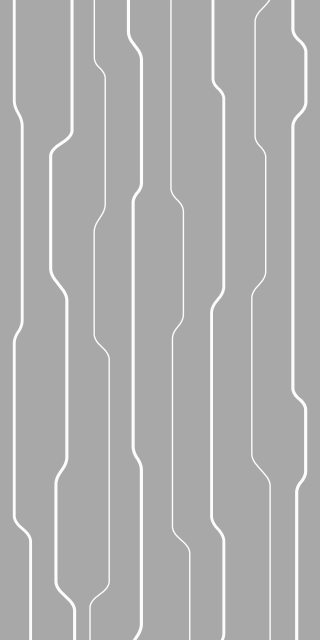
Give the GLSL for this pattern, as a WebGL 1 fragment shader.

```glsl
precision highp float;
// Draws upright white lines on grey that jog sideways with rounded bends.

uniform vec2 u_resolution;

const int LINE_COUNT = 8;
const int JOG_COUNT = 5;
const vec3 GROUND = vec3(0.66);
const vec3 LINE = vec3(0.99);

// Sine-free hash of a 2D cell, 0 to 1.
float hash(vec2 cell) {
    vec3 q = fract(vec3(cell.xyx) * 0.1031);
    q += dot(q, q.yzx + 33.33);
    return fract((q.x + q.y) * q.z);
}

// Zero before the bend, then rising 1:1, with a rounded corner.
// Returns value and slope.
vec2 bend(float t, float radius) {
    float u = clamp(t + radius, 0.0, 2.0 * radius);
    return vec2(u * u / (4.0 * radius) + max(t - radius, 0.0),
                u / (2.0 * radius));
}

// Step from 0 to 1 over the given rise, with value and slope.
vec2 roundedStep(float t, float rise) {
    float radius = min(0.018, 0.5 * rise);
    return (bend(t + 0.5 * rise, radius) - bend(t - 0.5 * rise, radius)) / rise;
}

// Sideways offset of a straight run; runs alternate left and right.
float runOffset(float id, float run) {
    float first = floor(2.0 * hash(vec2(id, 71.0)));
    float side = 2.0 * mod(run + first, 2.0) - 1.0;
    float h = hash(vec2(id + 13.0, run + 5.0));
    return side * mix(0.012, 0.042, h * h);
}

// Horizontal position and slope of one line at height y.
vec2 linePath(float id, float y) {
    float spacing = 0.57;
    float phase = hash(vec2(id, 37.0));
    float center = (id + 0.5) / float(LINE_COUNT)
                 + 0.016 * (hash(vec2(id, 53.0)) - 0.5);
    vec2 path = vec2(center + runOffset(id, 0.0), 0.0);
    for (int k = 0; k < JOG_COUNT; k++) {
        float run = float(k);
        float shift = runOffset(id, run + 1.0) - runOffset(id, run);
        float jitter = 0.7 * (hash(vec2(id + 29.0, run + 17.0)) - 0.5);
        float height = (run + 0.5 + jitter - phase) * spacing;
        float steepness = mix(0.7, 1.2, hash(vec2(id + 41.0, run + 3.0)));
        float rise = (0.025 + 0.6 * abs(shift)) * steepness;
        path += shift * roundedStep(y - height, rise);
    }
    return path;
}

// Every other line is thin, except at the left edge.
float lineWidth(float id) {
    bool thin = id > 0.5 && mod(id, 2.0) < 0.5;
    return thin ? 0.0043 : mix(0.0085, 0.0102, hash(vec2(id, 91.0)));
}

// Smooth-edged coverage of a line at point p.
float lineCoverage(vec2 p, float id, float pixel) {
    vec2 path = linePath(id, p.y);
    float dist = abs(p.x - path.x) / sqrt(1.0 + path.y * path.y);
    return clamp((0.5 * lineWidth(id) - dist) / pixel + 0.5, 0.0, 1.0);
}

void main() {
    // Canvas width is one unit.
    float pixel = 1.0 / u_resolution.x;
    vec2 p = gl_FragCoord.xy * pixel;

    float coverage = 0.0;
    for (int i = 0; i < LINE_COUNT; i++) {
        coverage = max(coverage, lineCoverage(p, float(i), pixel));
    }
    gl_FragColor = vec4(mix(GROUND, LINE, coverage), 1.0);
}
```
